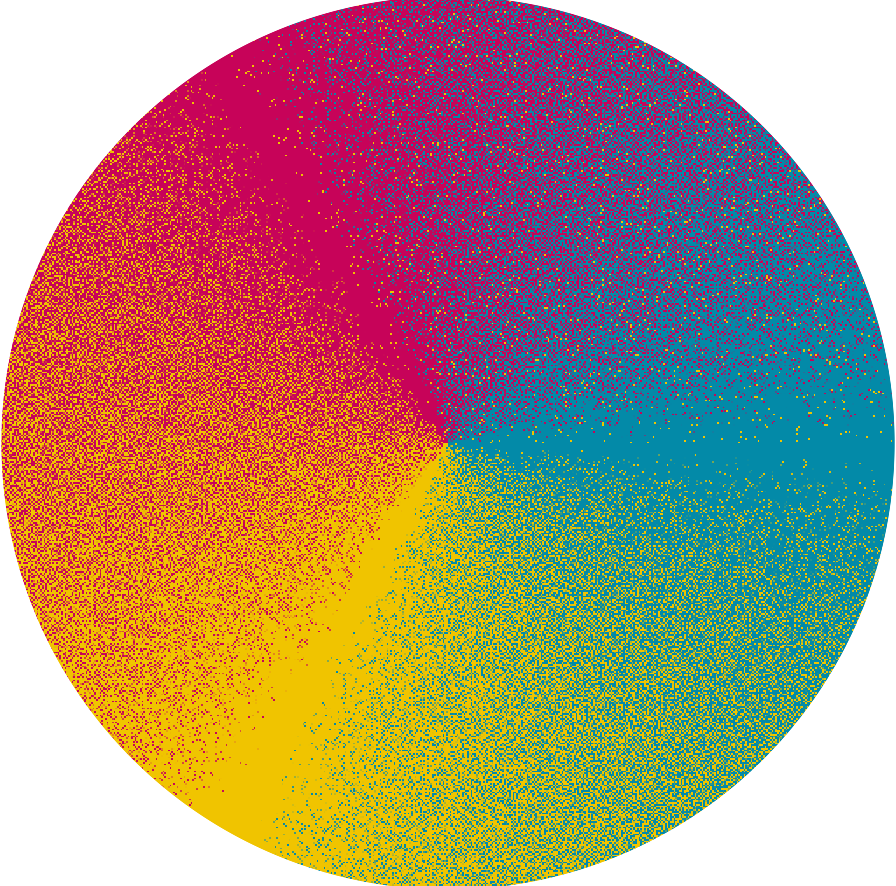
Reproduce this background procedurally as a WebGL 1 fragment shader.

```glsl
precision highp float;
// A disc on white, split into three angular blends: blue, magenta and yellow.
// Each blend is a grainy dither: the angle sets the odds of either colour, and
// a high-passed hash on a fine cell grid decides which one each cell takes.

uniform vec2 u_resolution;

const float TAU = 6.2831853;
const float CELLS_ACROSS = 512.0;
const float DISC_RADIUS = 0.4985;
const float SPECK_SHARE = 0.022;

const vec3 WHITE = vec3(1.0);
const vec3 BLUE = vec3(0.01, 0.54, 0.66);
const vec3 MAGENTA = vec3(0.78, 0.01, 0.35);
const vec3 YELLOW = vec3(0.94, 0.77, 0.0);

float hash(vec2 p) {
  vec3 q = fract(vec3(p.xyx) * 0.1031);
  q += dot(q, q.yzx + 33.33);
  return fract((q.x + q.y) * q.z);
}

// Evenly spread grain in 0..1 that avoids clumps: a hash minus its neighbours.
float grain(vec2 cell) {
  vec2 e = vec2(1.0, 0.0);
  float around = hash(cell + e.xy) + hash(cell - e.xy)
               + hash(cell + e.yx) + hash(cell - e.yx);
  float contrast = hash(cell) - 0.25 * around;
  return 1.0 / (1.0 + exp(-5.3 * contrast));
}

// Colour at one of the three anchor directions: 0, 120 and 240 degrees.
vec3 anchorColor(float index) {
  float i = mod(index, 3.0);
  return i < 0.5 ? BLUE : (i < 1.5 ? MAGENTA : YELLOW);
}

// Threshold with a narrow soft band that closes towards the pure colours.
float dither(float amount, float threshold) {
  float softness = 0.4 * amount * (1.0 - amount) + 0.001;
  return smoothstep(-softness, softness, amount - threshold);
}

vec3 wheel(vec2 offset, vec2 cell) {
  float turn = fract(atan(offset.y, offset.x) / TAU + 1.0);
  float sector = floor(turn * 3.0);
  float blend = fract(turn * 3.0);
  vec3 color = mix(anchorColor(sector), anchorColor(sector + 1.0),
                   dither(blend, grain(cell)));

  // Sparse yellow specks in the blue to magenta sector
  float speck = step(1.0 - SPECK_SHARE, hash(cell + 719.0));
  return mix(color, YELLOW, speck * step(sector, 0.5));
}

void main() {
  // Units of canvas width, snapped to the grain grid
  vec2 position = gl_FragCoord.xy / u_resolution.x;
  vec2 center = 0.5 * u_resolution / u_resolution.x;
  vec2 cell = floor(position * CELLS_ACROSS);
  vec2 cellOffset = (cell + 0.5) / CELLS_ACROSS - center + vec2(0.0003);

  // Disc over white with a one-pixel smooth edge
  float edge = 0.5 / u_resolution.x;
  float distanceToRim = length(position - center) - DISC_RADIUS;
  float inside = 1.0 - smoothstep(-edge, edge, distanceToRim);

  gl_FragColor = vec4(mix(WHITE, wheel(cellOffset, cell), inside), 1.0);
}
```
